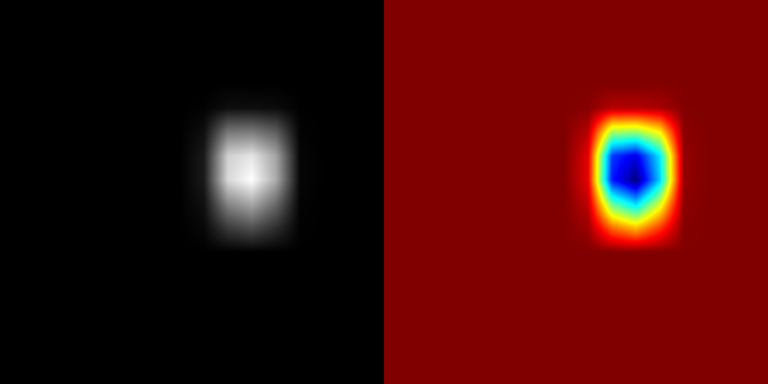
This texture map is drawn by a WebGL 2 fragment shader. Its source:

```glsl
#version 300 es
precision highp float;

uniform vec2 u_resolution;
out vec4 fragColor;

// Heat of one coarse grid cell: column profile times row profile, sides leaning upward
float cellHeat(vec2 cell) {
    const float columns[5] = float[5](0.1, 0.85, 1.0, 0.67, 0.02);
    const float rows[6] = float[6](0.31, 0.66, 1.0, 0.9, 0.48, 0.05);
    vec2 offset = cell - vec2(10.0, 8.0);
    ivec2 index = ivec2(offset) + 2;
    if (index.x < 0 || index.x > 4 || index.y < 0 || index.y > 5) return 0.0;
    float lean = 1.0 + 0.07 * offset.y * min(abs(offset.x), 1.0);
    return columns[index.x] * rows[index.y] * lean;
}

// Bilinear blend between the centres of a 16 x 16 grid
float heatMap(vec2 p) {
    vec2 grid = p * 16.0 - 0.5;
    vec2 cell = floor(grid);
    vec2 blend = grid - cell;
    float lower = mix(cellHeat(cell), cellHeat(cell + vec2(1.0, 0.0)), blend.x);
    float upper = mix(cellHeat(cell + vec2(0.0, 1.0)), cellHeat(cell + 1.0), blend.x);
    return mix(lower, upper, blend.y);
}

// Rainbow ramp from dark blue at 0 to dark red at 1
vec3 rainbow(float t) {
    return clamp(1.5 - abs(4.0 * t - vec3(3.0, 2.0, 1.0)), 0.0, 1.0);
}

void main() {
    vec2 uv = gl_FragCoord.xy / u_resolution;

    // The same heat fills both square panels
    float heat = heatMap(vec2(fract(uv.x * 2.0), uv.y));

    // Grey panel on the left, inverted rainbow on the right
    float rightPanel = clamp((uv.x - 0.5) * u_resolution.x + 0.5, 0.0, 1.0);
    fragColor = vec4(mix(vec3(heat), rainbow(1.0 - heat), rightPanel), 1.0);
}
```
